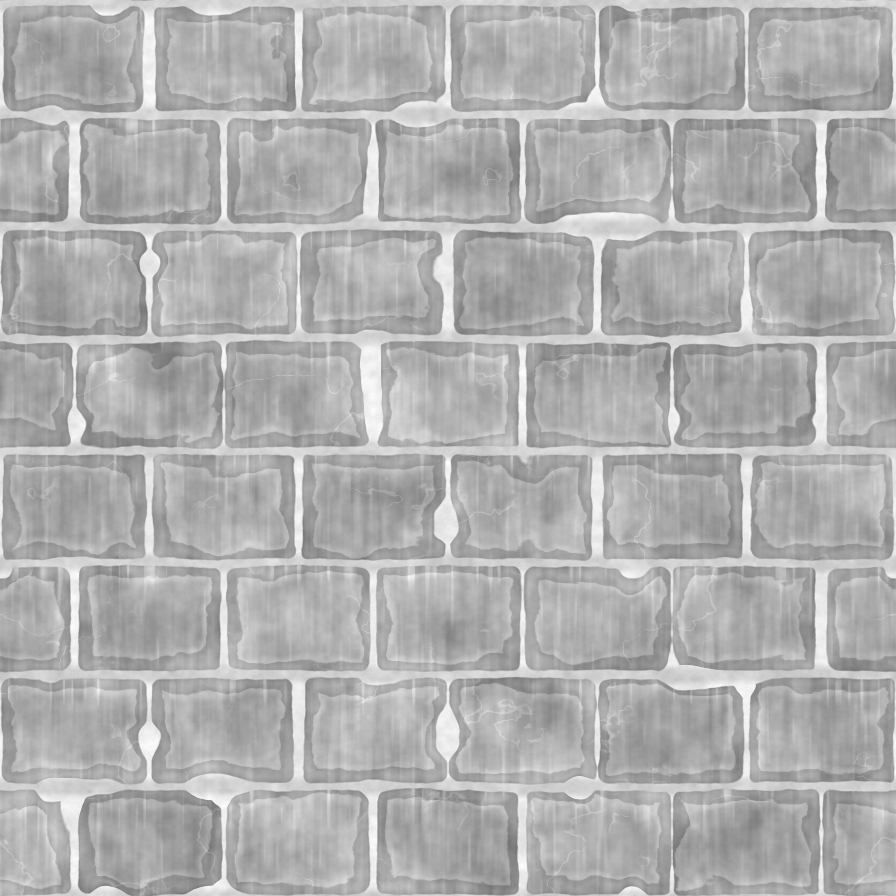
Reproduce this texture procedurally as a WebGL 1 fragment shader.

```glsl
precision highp float;
// Weathered grey stone blocks in running bond with pale, uneven mortar.

uniform vec2 u_resolution;

const vec2 GRID = vec2(6.0, 8.0);      // blocks across, courses down
const float BED_HALF = 0.0042;         // half height of the bed joints
const float STONE = 0.665;
const float BED_MORTAR = 0.82;
const float HEAD_MORTAR = 0.93;

float hash(vec2 p) {
  return fract(sin(dot(p, vec2(127.1, 311.7))) * 43758.55);
}

// Value noise that wraps after one canvas.
float noise(vec2 uv, vec2 freq, float seed) {
  vec2 p = uv * freq;
  vec2 cell = floor(p);
  vec2 f = p - cell;
  f = f * f * (3.0 - 2.0 * f);
  vec2 a = mod(cell, freq) + seed;
  vec2 b = mod(cell + 1.0, freq) + seed;
  return mix(mix(hash(a), hash(vec2(b.x, a.y)), f.x),
             mix(hash(vec2(a.x, b.y)), hash(b), f.x), f.y);
}

float fbm(vec2 uv, vec2 freq, float seed) {
  float sum = 0.0;
  float amp = 0.5;
  for (int i = 0; i < 5; i++) {
    sum += amp * noise(uv, freq, seed);
    freq *= 2.0;
    amp *= 0.5;
  }
  return sum / 0.96875;
}

float roundedBox(vec2 p, vec2 halfSize, float radius) {
  vec2 q = abs(p) - halfSize + radius;
  return length(max(q, 0.0)) + min(max(q.x, q.y), 0.0) - radius;
}

// Half width of one vertical joint: most are thin, a few are wide.
float headHalf(float joint, float row) {
  float h = hash(vec2(mod(joint + 0.5, GRID.x) - 0.5, row) + 17.0);
  return mix(0.0013, 0.0068, h * h);
}

// Signed distance to the worn outline of a block.
float blockEdge(vec2 uv, vec2 local, vec2 id) {
  vec2 low = vec2(headHalf(id.x, id.y), BED_HALF);
  vec2 high = 1.0 / GRID - vec2(headHalf(id.x + 1.0, id.y), BED_HALF);
  float radius = mix(0.004, 0.013, hash(id + 5.0));
  float d = roundedBox(local - 0.5 * (low + high), 0.5 * (high - low), radius);
  float rough = 0.0055 * (fbm(uv, vec2(42.0), 3.0) - 0.45);
  float chip = 0.012 * smoothstep(0.72, 0.95, noise(uv, vec2(17.0), 8.0));
  return d + rough + chip;
}

// Brightness of the stone face, with a layered rim, veins and run marks.
float stoneTone(vec2 uv, vec2 local, float depth, float seed) {
  float tone = STONE + 0.04 * (hash(vec2(seed, 2.0)) - 0.5);
  vec2 warp = vec2(fbm(uv, vec2(16.0), seed), fbm(uv, vec2(16.0), seed + 31.0)) - 0.5;
  vec2 bent = uv + 0.035 * warp;

  // Broad clouds and fine grain.
  tone += 0.28 * (fbm(bent, vec2(18.0, 20.0), seed + 7.0) - 0.5);
  tone += 0.10 * (fbm(uv, vec2(90.0), 11.0) - 0.5);

  // Wavy layer line that follows the rim.
  float wave = depth + 0.03 * (fbm(bent, vec2(20.0, 26.0), seed + 13.0) - 0.5);
  tone += 0.07 * smoothstep(0.012, 0.014, wave) * (1.0 - smoothstep(0.014, 0.024, wave));
  tone -= 0.055 * smoothstep(0.003, 0.012, wave) * (1.0 - smoothstep(0.012, 0.014, wave));
  tone -= 0.09 * exp(-max(depth, 0.0) / 0.004);

  // Broken veins.
  float vein = abs(fbm(bent, vec2(12.0, 15.0), seed + 19.0) - 0.5);
  float broken = smoothstep(0.45, 0.75, noise(uv, vec2(22.0), seed + 23.0));
  tone += 0.08 * (1.0 - smoothstep(0.0, 0.014, vein)) * broken;

  // Vertical run marks, palest below the upper edge.
  tone += 0.07 * (noise(uv, vec2(130.0, 14.0), 29.0) - 0.5);
  tone += 0.05 * (noise(uv, vec2(290.0, 20.0), 37.0) - 0.5);
  float drip = smoothstep(0.68, 0.95, noise(uv, vec2(210.0, 22.0), 41.0));
  tone += drip * mix(0.04, 0.16, exp(-local.y / 0.025));
  return tone;
}

float mortarTone(vec2 uv, vec2 local) {
  float bedDistance = min(local.y, 1.0 / GRID.y - local.y);
  float tone = mix(BED_MORTAR, HEAD_MORTAR, smoothstep(0.004, 0.014, bedDistance));
  tone += 0.12 * (fbm(uv, vec2(30.0), 43.0) - 0.5);
  return tone + 0.12 * (fbm(uv, vec2(120.0), 47.0) - 0.5);
}

void main() {
  vec2 uv = gl_FragCoord.xy / u_resolution;
  uv.y = 1.0 - uv.y;
  float pixel = 1.0 / min(u_resolution.x, u_resolution.y);

  // Courses waver slightly and alternate by half a block.
  float sag = 0.003 + 0.003 * (noise(uv, vec2(12.0, 8.0), 53.0) - 0.5);
  float y = (uv.y - sag) * GRID.y;
  float row = floor(y);
  float x = uv.x * GRID.x + 0.5 * mod(row, 2.0);
  vec2 local = vec2(fract(x), fract(y)) / GRID;
  vec2 id = mod(vec2(floor(x), row) + 0.5, GRID) - 0.5;
  float seed = floor(90.0 * hash(id));

  float edge = blockEdge(uv, local, id);
  float joint = smoothstep(-pixel, pixel, edge);
  float tone = mix(stoneTone(uv, local, -edge, seed), mortarTone(uv, local), joint);
  gl_FragColor = vec4(vec3(clamp(tone, 0.0, 1.0)), 1.0);
}
```
